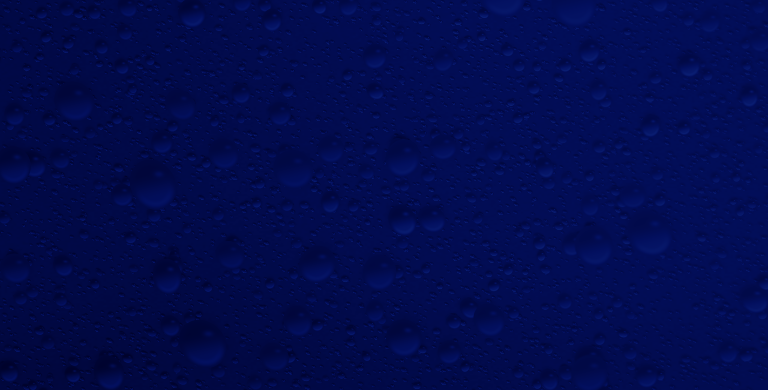
Write a WebGL 1 fragment shader that draws this texture.

```glsl
precision highp float;
// Water drops on a dark blue pane, lit softly from the right.
// Six jittered grids, from slanted mist to large round drops, shade one
// scalar tone, mapped to a blue ramp. Focus softens to the right.
uniform vec2 u_resolution;

#define SHADE vec3(0.0, 0.014, 0.19)
#define LIT vec3(0.01, 0.060, 0.370)
#define GLINT vec3(0.06, 0.16, 0.51)
#define GLOW 0.42
#define DARKENING 0.32
#define SHADOW 0.16
#define FOCUS_BLUR 0.007
#define GRAIN 0.08
#define SLANT 0.50

float hash(vec2 p) {
  vec3 q = fract(vec3(p.xyx) * 0.1031);
  q += dot(q, q.yzx + 33.33);
  return fract((q.x + q.y) * q.z);
}

float noise(vec2 p) {
  vec2 i = floor(p), f = fract(p);
  f = f * f * (3.0 - 2.0 * f);
  float low = mix(hash(i), hash(i + vec2(1.0, 0.0)), f.x);
  float high = mix(hash(i + vec2(0.0, 1.0)), hash(i + vec2(1.0, 1.0)), f.x);
  return mix(low, high, f.y);
}

// Soft round spot, 1 at its centre
float spot(vec2 q, vec2 centre, vec2 size) {
  vec2 e = (q - centre) / size;
  return exp(-dot(e, e));
}

// Broad light on the pane: dark at left and bottom, bright at right
float paneLight(vec2 uv) {
  float tone = mix(0.43, 0.84, smoothstep(0.0, 0.95, uv.x + 0.12 * (uv.y - 0.5)));
  tone += 0.08 * spot(uv, vec2(0.42, 0.9), vec2(0.35, 0.5));
  tone -= 0.12 * (1.0 - smoothstep(0.0, 0.35, uv.y));
  return tone + 0.06 * (noise(uv * 4.0) - 0.5);
}

// Tone change inside one drop, with q running over the unit disc
float dropShade(vec2 q, float d, float strength) {
  float slope = q.y - 0.2 * q.x;
  float body = mix(GLOW, -DARKENING, smoothstep(-0.65, 0.5, slope));
  float rim = smoothstep(0.66, 1.0, d);
  body = mix(body, -0.20, rim * 0.7);
  float crescent = smoothstep(0.6, 0.8, d) * (1.0 - smoothstep(0.82, 1.0, d));
  body += 0.32 * crescent * smoothstep(0.1, 0.8, -slope);
  body += 0.65 * spot(q, vec2(0.28, 0.42), vec2(0.20, 0.12));
  return body * strength;
}

// One grid of drops; size is the radius range in cells and
// flatness turns round drops into dashes that fall to the right
float addDrops(float tone, float base, vec2 p, float scale, vec2 size,
               float share, float strength, float flatness, float soft) {
  vec2 g = p * scale, cell = floor(g);
  float c = cos(SLANT * flatness), s = sin(SLANT * flatness);
  for (int j = -1; j <= 1; j++) {
    for (int i = -1; i <= 1; i++) {
      vec2 id = cell + vec2(float(i), float(j));
      vec2 key = id + scale * 7.31;
      float present = step(hash(key + 3.7), share);
      vec2 jitter = vec2(hash(key + 11.3), hash(key + 29.1)) - 0.5;
      float pick = hash(key + 47.9);
      float radius = mix(size.x, size.y, pick * pick);
      vec2 q = (g - id - 0.5 - 0.72 * jitter) / radius;

      // Slanted dash or slightly tall, uneven drop
      q = vec2(c * q.x - s * q.y, s * q.x + c * q.y);
      q *= vec2(1.0 - 0.15 * flatness, 1.0 + 0.35 * flatness);
      q.x += 0.16 * q.y * (hash(key + 61.0) - 0.2);
      q.x *= 1.0 + 0.16 * (1.0 - flatness) * hash(key + 73.0);
      float angle = atan(q.y, q.x);
      float d = length(q) * (1.0 + 0.04 * sin(2.0 * angle + 6.28 * pick));

      float edge = soft * scale / radius;
      float vary = mix(0.55, 1.1, hash(key + 87.0));
      float fade = present * strength * vary / (1.0 + 0.25 * edge);
      float mask = present * (1.0 - smoothstep(1.0 - min(edge, 0.8), 1.0 + edge, d));
      float halo = exp(-4.0 * max(d - 1.0, 0.0)) * (1.0 - smoothstep(1.25, 1.6, d));
      tone -= SHADOW * fade * halo * (0.55 + 0.45 * q.y / max(d, 0.2));
      tone = mix(tone, base + dropShade(q, d, fade), mask);
    }
  }
  return tone;
}

void main() {
  vec2 uv = gl_FragCoord.xy / u_resolution;
  vec2 p = gl_FragCoord.xy / u_resolution.y;
  float soft = 0.6 / u_resolution.y + FOCUS_BLUR * smoothstep(0.62, 1.0, uv.x);

  float base = paneLight(uv);
  float tone = base + GRAIN * (noise(p * vec2(130.0, 200.0)) - 0.5);

  // Mist and beads, then larger drops on top
  tone = addDrops(tone, base, p, 58.0, vec2(0.24, 0.38), 0.50, 1.45, 1.0, soft);
  tone = addDrops(tone, base, p, 34.0, vec2(0.18, 0.32), 0.46, 1.50, 0.8, soft);
  tone = addDrops(tone, base, p, 22.0, vec2(0.19, 0.32), 0.34, 1.40, 0.4, soft);
  tone = addDrops(tone, base, p, 14.0, vec2(0.18, 0.31), 0.36, 1.30, 0.0, soft);
  tone = addDrops(tone, base, p, 7.6, vec2(0.20, 0.31), 0.50, 1.20, 0.0, soft);
  tone = addDrops(tone, base, p, 4.3, vec2(0.18, 0.28), 0.42, 1.10, 0.0, soft);

  // Tone to blue ramp
  vec3 colour = mix(SHADE, LIT, clamp(tone, -0.1, 1.0));
  colour = mix(colour, GLINT, clamp((tone - 1.0) * 0.9, 0.0, 1.0));
  gl_FragColor = vec4(max(colour, 0.0), 1.0);
}
```
